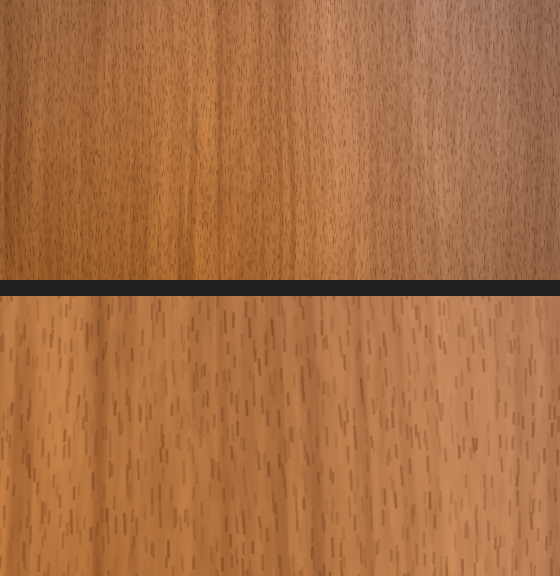
Top, the full canvas; bottom, a detail of the centre.
Write a Shadertoy shader that draws this texture.

```glsl
// Warm beech wood veneer: vertical grain, soft cathedral arches and short dark pores.

float hash(vec2 cell) {
    vec3 p = fract(vec3(cell.xyx) * vec3(0.1031, 0.1030, 0.0973));
    p += dot(p, p.yzx + 33.33);
    return fract((p.x + p.y) * p.z);
}

vec2 hash2(vec2 cell) {
    return vec2(hash(cell + 17.0), hash(cell + 71.0));
}

// Smooth cellular noise: random cell tones blended by distance, about -0.5 to 0.5.
float cellTone(vec2 p) {
    vec2 base = floor(p);
    float sum = 0.0, total = 0.0;
    for (int j = -1; j <= 1; j++)
    for (int i = -1; i <= 1; i++) {
        vec2 cell = base + vec2(i, j);
        vec2 d = cell + hash2(cell) - p;
        float weight = exp(-6.0 * dot(d, d));
        sum += weight * hash(cell);
        total += weight;
    }
    return sum / total - 0.5;
}

// Coverage of short upright dashes, one in each jittered cell.
float pores(vec2 p, vec2 size, float seed, float pixel) {
    float cover = 0.0;
    float column = floor(p.x / size.x);
    for (int i = -1; i <= 1; i++) {
        float x = column + float(i);
        float shift = hash(vec2(x, seed));
        float row = floor(p.y / size.y + shift);
        for (int j = -1; j <= 1; j++) {
            vec2 cell = vec2(x, row + float(j));
            vec2 jitter = hash2(cell + seed);
            vec2 d = p - (cell + jitter - vec2(0.0, shift)) * size;
            d.x += d.y * (jitter.y - 0.5) * 0.12;
            float halfLength = mix(0.004, 0.013, jitter.x * jitter.y + 0.2);
            float dist = length(vec2(d.x, max(abs(d.y) - halfLength, 0.0)));
            float dash = 1.0 - smoothstep(0.0005, 0.0022 + 0.4 * pixel, dist);
            cover = max(cover, dash * mix(0.25, 1.0, hash(cell + seed + 5.0)));
        }
    }
    return cover;
}

// Nested U-shaped growth rings, fading away from their axis.
float arches(vec2 p, vec2 tip, float steepness, float width) {
    float dx = p.x - tip.x + 0.015 * sin(p.y * 7.0 + tip.x);
    float ring = p.y - tip.y - steepness * dx * dx;
    float wobble = 0.6 * sin(ring * 5.0) + 0.3 * sin(p.x * 31.0 + p.y * 4.0);
    return -cos(11.0 * ring + wobble) * exp(-dx * dx / (width * width));
}

void mainImage(out vec4 fragColor, in vec2 fragCoord) {
    float pixel = 1.0 / iResolution.y;
    vec2 p = fragCoord * pixel;
    vec2 uv = fragCoord / iResolution.xy;

    // Gentle sideways drift of the fibres
    vec2 g = p;
    g.x += 0.008 * sin(p.y * 3.1 + p.x * 4.0) + 0.004 * sin(p.y * 6.7 - p.x * 9.0);

    // Orange at the lower left, pale pink at the upper right
    float pink = 0.04 + 0.62 * smoothstep(0.35, 0.9, uv.x) + 0.4 * uv.y;
    vec3 wood = mix(vec3(0.68, 0.41, 0.18), vec3(0.69, 0.51, 0.41), pink);

    // Broad bands and arches
    float figure = arches(p, vec2(0.77, 0.24), 28.0, 0.16)
                 + 0.6 * arches(p, vec2(1.57, 0.08), 36.0, 0.12);
    float bands = cellTone(g * vec2(8.0, 0.7) + 3.0);
    float shade = 0.035 * figure + 0.11 * bands;

    // Fibres from medium streaks to fine hairs
    shade += 0.09 * cellTone(g * vec2(34.0, 1.1) + 40.0);
    shade += 0.11 * cellTone(g * vec2(85.0, 3.0) + 90.0);
    shade += 0.07 * cellTone(g * vec2(170.0, 26.0) + 150.0);

    // Sparse long dark lines
    float line = cellTone(g * vec2(48.0, 0.45) + 210.0);
    float lineZone = smoothstep(-0.1, 0.25, cellTone(g * vec2(4.0, 0.3) + 260.0));
    shade -= 0.11 * smoothstep(0.18, 0.4, line) * (0.35 + lineZone);

    // Darker tones are also more saturated
    wood *= 1.0 + shade * vec3(0.85, 1.1, 1.4);

    // Pores
    float pore = max(pores(g, vec2(0.017, 0.046), 11.0, pixel),
                     0.75 * pores(g, vec2(0.013, 0.037), 57.0, pixel));
    wood *= 1.0 - pore * vec3(0.19, 0.25, 0.31);

    // Soft falloff of light towards the edges
    float edge = length((uv - vec2(0.55, 0.55)) * vec2(2.0, 1.1));
    wood *= 1.04 - 0.17 * smoothstep(0.35, 1.25, edge);

    fragColor = vec4(wood, 1.0);
}
```
